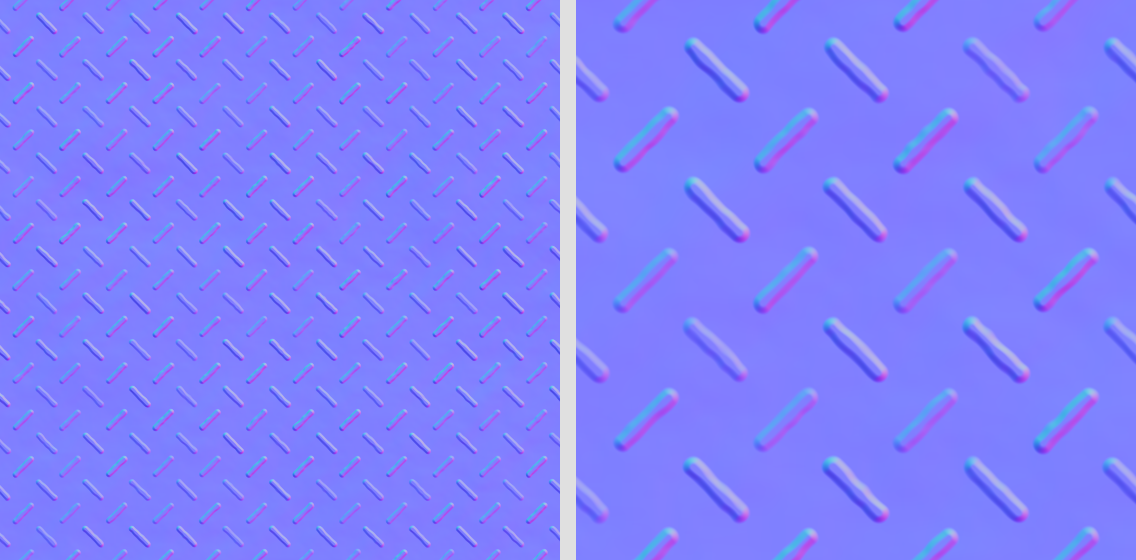
Left, the full canvas; right, a detail of the centre.
Write a WebGL 2 fragment shader that draws this texture map.

```glsl
#version 300 es
precision highp float;
// Tangent-space normal map of worn tread plate with alternating diagonal bars.

uniform vec2 u_resolution;
out vec4 fragColor;

const float REPEATS = 12.0;       // cells across and down
const float HALF_LENGTH = 0.232;  // bar spine, in cells
const float RADIUS = 0.076;       // foot of the bar flank
const float FLANK = 0.062;        // width of the sloping flank
const float BAR_HEIGHT = 0.024;
const float SAMPLE_STEP = 0.01;   // slope sampling distance, in cells

float hash(vec2 p) {
    return fract(sin(dot(p, vec2(127.1, 311.7))) * 43758.5453);
}

// Value noise on a lattice that wraps after "period" cells.
float wrapNoise(vec2 p, vec2 period) {
    vec2 i = floor(p);
    vec2 f = p - i;
    vec2 w = f * f * f * (f * (f * 6.0 - 15.0) + 10.0);
    vec2 lo = mod(i, period);
    vec2 hi = mod(i + 1.0, period);
    float bottom = mix(hash(lo), hash(vec2(hi.x, lo.y)), w.x);
    float top = mix(hash(vec2(lo.x, hi.y)), hash(hi), w.x);
    return mix(bottom, top, w.y);
}

float tiledNoise(vec2 uv, vec2 period) {
    return wrapNoise(uv * period, period);
}

float segmentDistance(vec2 p, vec2 dir, float halfLength) {
    float along = clamp(dot(p, dir), -halfLength, halfLength);
    return length(p - dir * along);
}

// One rounded bar per cell, each pressed to a slightly different height.
float barLayer(vec2 p, vec2 dir, float seed, float wobble) {
    vec2 id = mod(floor(p), REPEATS);
    vec2 local = fract(p) - 0.5;
    float pressed = mix(0.7, 1.3, hash(id + seed));
    float d = segmentDistance(local, dir, HALF_LENGTH) + wobble;
    return BAR_HEIGHT * pressed * (1.0 - smoothstep(RADIUS - FLANK, RADIUS, d));
}

// Broad dents, slanted creases and fine grain of the sheet.
float sheetHeight(vec2 uv) {
    vec2 sheared = vec2(uv.x, uv.y - uv.x);
    float h = 0.045 * tiledNoise(uv, vec2(6.0, 8.0));
    h += 0.016 * tiledNoise(sheared, vec2(9.0, 17.0));
    h += 0.006 * tiledNoise(uv + 0.37, vec2(31.0, 37.0));
    h += 0.0012 * tiledNoise(uv, vec2(90.0));
    return h;
}

float height(vec2 cell) {
    vec2 uv = cell / REPEATS;
    float wobble = 0.018 * (tiledNoise(uv, vec2(108.0)) - 0.5);
    vec2 rising = normalize(vec2(1.0, 1.0));
    vec2 falling = normalize(vec2(1.0, -1.0));
    float bars = barLayer(cell + vec2(0.0, 0.5), rising, 3.0, wobble)
               + barLayer(cell + vec2(0.5, 0.0), falling, 41.0, wobble);
    return bars + sheetHeight(uv);
}

vec3 surfaceNormal(vec2 cell, float e) {
    float dx = height(cell + vec2(e, 0.0)) - height(cell - vec2(e, 0.0));
    float dy = height(cell + vec2(0.0, e)) - height(cell - vec2(0.0, e));
    return normalize(vec3(-dx, -dy, 2.0 * e));
}

void main() {
    vec2 cell = gl_FragCoord.xy / u_resolution * REPEATS;
    vec3 normal = surfaceNormal(cell, SAMPLE_STEP);
    // Pack the normal into colour.
    fragColor = vec4(normal * 0.5 + 0.5, 1.0);
}
```
